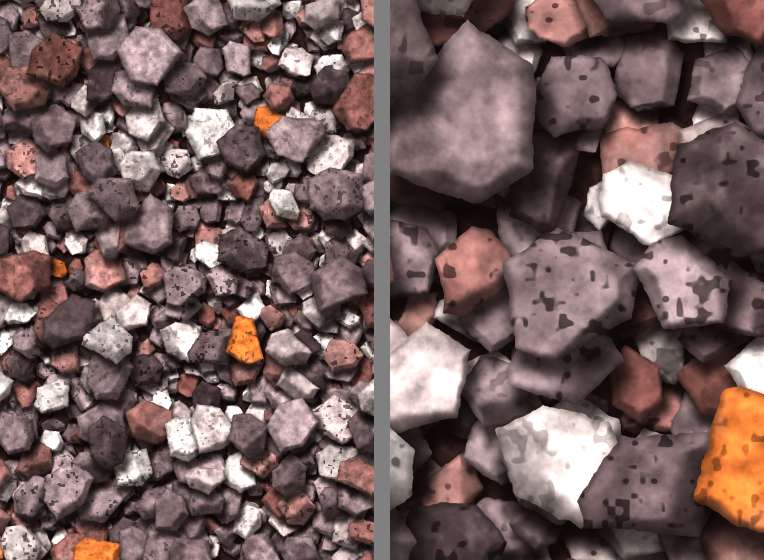
Left: the whole. Right: its middle third, enlarged.
Give the GLSL for this texture, as a WebGL 2 fragment shader.

```glsl
#version 300 es
precision highp float;
// Crushed gravel seen from above: layers of jittered grids, small to large,
// each cell holding a faceted convex stone cut by random half-planes.
// Stones are painted bottom row first, each casting a soft shadow below it.
uniform vec2 u_resolution;
out vec4 fragColor;

const int LAYERS = 5;
const int SIDES = 6;
const float TAU = 6.28319;
const vec2 LIGHT = vec2(-0.35, 0.94);
const vec3 SOIL = vec3(0.13, 0.09, 0.08);

vec3 hash3(vec3 p) {
  p = fract(p * vec3(0.1031, 0.1030, 0.0973));
  p += dot(p, p.yxz + 33.33);
  return fract((p.xxy + p.yxx) * p.zyx);
}

float noise(vec2 p) {
  vec2 cell = floor(p), f = fract(p);
  f = f * f * (3.0 - 2.0 * f);
  float a = hash3(vec3(cell, 1.0)).x;
  float b = hash3(vec3(cell + vec2(1, 0), 1.0)).x;
  float c = hash3(vec3(cell + vec2(0, 1), 1.0)).x;
  float d = hash3(vec3(cell + vec2(1, 1), 1.0)).x;
  return mix(mix(a, b, f.x), mix(c, d, f.x), f.y);
}

float fbm(vec2 p) {
  float sum = 0.0, amp = 0.5;
  for (int i = 0; i < 4; i++) {
    sum += amp * noise(p);
    p = mat2(1.6, 1.2, -1.2, 1.6) * p + 7.1;
    amp *= 0.56;
  }
  return sum / 1.02;
}

// Mineral families: grey mauve, pale, red brown, near black, rare ochre.
vec3 mineral(float pick, float tone) {
  if (pick < 0.35) return mix(vec3(0.37, 0.31, 0.32), vec3(0.65, 0.57, 0.58), tone);
  if (pick < 0.67) return mix(vec3(0.72, 0.65, 0.64), vec3(0.92, 0.89, 0.87), tone);
  if (pick < 0.87) return mix(vec3(0.42, 0.26, 0.24), vec3(0.69, 0.50, 0.47), tone);
  if (pick < 0.993) return mix(vec3(0.23, 0.19, 0.20), vec3(0.38, 0.33, 0.34), tone);
  return vec3(0.80, 0.42, 0.18);
}

// Returns signed distance, distance to the shifted shadow, and facet shade.
vec3 stone(vec2 q, vec3 id, float radius) {
  vec3 form = hash3(id + 41.0);
  float turn = form.x * TAU, squash = mix(0.58, 0.95, form.y);
  vec2 shadowShift = vec2(0.10, -0.24) * radius;
  vec2 tilt = hash3(id + 67.0).xy - 0.5;

  // The flat top competes with the sides in a soft minimum of heights.
  float weight = exp(-28.0 * (0.2 + 0.25 * form.z + dot(q, tilt) / radius * 0.7));
  float shade = weight * (1.10 + 0.5 * dot(tilt, LIGHT));
  float dist = -1.0, shadow = -1.0;
  for (int k = 0; k < SIDES; k++) {
    vec3 rnd = hash3(vec3(id.xy, id.z * 9.0 + float(k) + 5.0));
    float angle = (float(k) + 0.5 * rnd.x) * TAU / float(SIDES) + turn;
    vec2 n = vec2(cos(angle), sin(angle));
    float reach = length(vec2(cos(angle - turn), squash * sin(angle - turn)));
    float side = dot(q, n) - radius * reach * mix(0.78, 1.0, rnd.y);
    dist = max(dist, side);
    shadow = max(shadow, side - dot(shadowShift, n));
    float w = exp(28.0 * min(side, 0.0) / radius * mix(0.5, 2.6, rnd.z));
    weight += w;
    shade += w * (0.80 + 0.42 * dot(n, LIGHT));
  }
  return vec3(dist, shadow, shade / weight);
}

// Mottling, pale crust and dark pits on the stone face.
vec3 weathered(vec3 base, vec2 p, vec3 rnd) {
  vec2 offset = rnd.xy * 90.0;
  float grain = fbm(p * 85.0 + offset);
  float pits = noise(p * 230.0 + offset) * noise(p * 120.0 - offset);
  float crust = smoothstep(0.52, 0.70, fbm(p * 38.0 - offset));
  base = mix(base, vec3(0.68, 0.61, 0.60), crust * 0.4 * rnd.z);
  base *= 0.55 + 0.92 * grain;
  return base * (1.0 - 0.6 * rnd.x * smoothstep(0.40, 0.58, pits));
}

void main() {
  float pixel = 1.0 / u_resolution.y;
  vec2 p = gl_FragCoord.xy * pixel;
  vec2 rough = p + 0.005 * (vec2(fbm(p * 75.0), fbm(p * 75.0 + 31.0)) - 0.5);
  vec3 color = SOIL * (0.4 + 1.2 * fbm(p * 150.0));

  for (int layer = 0; layer < LAYERS; layer++) {
    float level = float(layer);
    float size = 0.036 * pow(1.24, level);
    float presence = mix(1.0, 0.28, level / float(LAYERS - 1));
    vec2 grid = rough / size + level * vec2(7.3, 3.7);
    for (int j = -1; j <= 1; j++)
    for (int i = -1; i <= 1; i++) {
      vec2 cell = floor(grid) + vec2(i, j);
      vec3 id = vec3(cell, level * 3.0 + 2.0);
      vec3 place = hash3(id), kind = hash3(id + 23.0);
      if (kind.z > presence) continue;
      float radius = size * mix(0.50, 0.70, place.z);
      vec2 q = (grid - cell - 0.5 - 0.6 * (place.xy - 0.5)) * size;
      if (length(q) > 1.8 * radius) continue;

      vec3 s = stone(q, id, radius);
      color *= mix(0.22, 1.0, smoothstep(-0.12, 0.26, s.y / radius));
      float cover = 1.0 - smoothstep(-0.7 * pixel, 0.7 * pixel, s.x);
      if (cover <= 0.0) continue;
      vec3 face = weathered(mineral(kind.x, kind.y), p, hash3(id + 89.0)) * s.z;
      float rim = smoothstep(0.0, 0.10, -s.x / radius);
      color = mix(color, face * mix(0.72, 1.0, rim), cover);
    }
  }
  // Lifted warm blacks and a slight falloff toward the far edge.
  color = vec3(0.045, 0.022, 0.02) + color * (1.06 - 0.10 * p.y);
  fragColor = vec4(clamp(color, 0.0, 1.0), 1.0);
}
```
